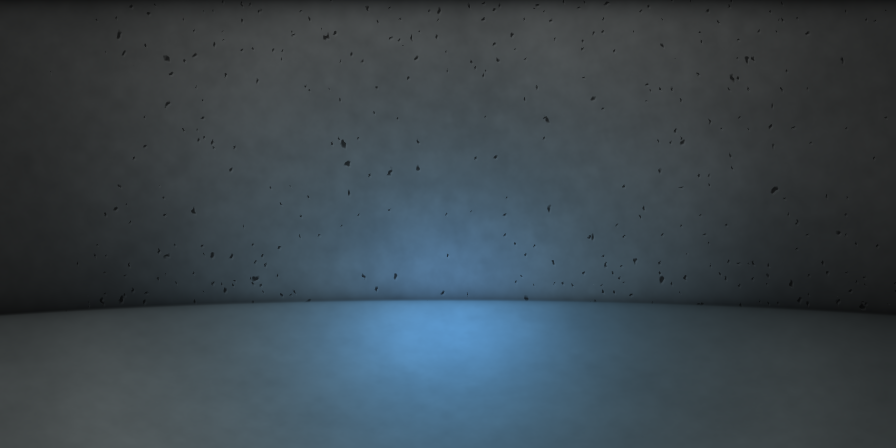
Reproduce this background procedurally as a Shadertoy shader.

```glsl
// Dim concrete wall above a curved studio floor, lit by a soft blue glow.

const vec3 WALL_GREY = vec3(0.292, 0.298, 0.295);
const vec3 FLOOR_LEFT = vec3(0.315, 0.335, 0.335);
const vec3 FLOOR_RIGHT = vec3(0.235, 0.255, 0.257);
const vec3 WIDE_GLOW = vec3(-0.035, 0.055, 0.120);
const vec3 WALL_CORE = vec3(0.045, 0.085, 0.150);
const vec3 FLOOR_CORE = vec3(0.095, 0.200, 0.320);
const float HORIZON = 0.331;     // floor height at the centre
const float HORIZON_DROP = 0.034; // fall of the floor edge at the sides
const float MOTTLE = 0.20;
const float GRAIN = 0.07;
const float PIT_DARKNESS = 0.58;

float hash(vec2 p) {
    return fract(sin(dot(p, vec2(127.1, 311.7))) * 43758.5453);
}

float noise(vec2 p) {
    vec2 i = floor(p), f = fract(p);
    f = f * f * (3.0 - 2.0 * f);
    return mix(mix(hash(i), hash(i + vec2(1, 0)), f.x),
               mix(hash(i + vec2(0, 1)), hash(i + vec2(1, 1)), f.x), f.y);
}

float fbm(vec2 p) {
    float sum = 0.0, amp = 0.5;
    for (int i = 0; i < 5; i++) {
        sum += amp * noise(p);
        p = mat2(1.6, 1.2, -1.2, 1.6) * p + 7.3;
        amp *= 0.5;
    }
    return sum;
}

float glow(vec2 p, vec2 centre, vec2 radius) {
    vec2 d = (p - centre) / radius;
    return exp(-dot(d, d));
}

// Ragged elliptical holes, at most one per grid cell
float pits(vec2 p, float scale, float density) {
    vec2 g = p * scale, cell = floor(g);
    float chance = hash(cell + scale);
    vec2 centre = 0.3 + 0.4 * vec2(hash(cell + 3.7), hash(cell + 9.1));
    vec2 d = fract(g) - centre;
    float angle = 0.4 + 1.8 * hash(cell + 5.3);
    float c = cos(angle), s = sin(angle);
    d = mat2(c, -s, s, c) * d;
    d += 0.12 * (vec2(noise(g * 7.0), noise(g * 7.0 + 31.0)) - 0.5);
    float size = mix(0.06, 0.17, hash(cell + 1.9));
    float dist = length(d * vec2(1.0, 1.9)) - size;
    float blur = 0.03 + scale / iResolution.y;
    return step(chance, density) * (1.0 - smoothstep(-blur, blur, dist));
}

vec3 wallColor(vec2 uv, vec2 p, float height) {
    float side = abs(uv.x - 0.5) * 2.0;
    float edge = smoothstep(0.25, 1.08, side);

    // Broad shading: sides, top edge, base and contact shadow
    float shade = 1.0 - 0.45 * edge;
    shade *= 1.0 - 0.55 * exp(-(1.0 - uv.y) / 0.025);
    shade *= 1.0 - 0.48 * smoothstep(0.15, 0.8, side) * exp(-height / 0.17);
    vec3 color = WALL_GREY * shade;
    color += WIDE_GLOW * glow(uv, vec2(0.5, 0.37), vec2(0.27, 0.37));
    color += WALL_CORE * glow(uv, vec2(0.5, 0.36), vec2(0.11, 0.17));
    color *= 1.0 - 0.36 * exp(-height / 0.018);

    // Stains and pits, denser near the top and the base
    float stain = fbm(p * vec2(4.0, 5.0)) - 0.48;
    float speckle = fbm(p * 34.0) - 0.48;
    color *= 1.0 + MOTTLE * stain + 2.0 * GRAIN * speckle;
    float bands = exp(-height / 0.09) + 0.6 * exp(-(1.0 - uv.y) / 0.13);
    float density = (0.05 + 0.22 * bands) * smoothstep(0.3, 0.6, fbm(p * 3.0 + 4.0));
    float holes = 0.0;
    for (int i = 0; i < 3; i++) {
        float scale = 20.0 + 13.0 * float(i);
        holes = max(holes, pits(p + 2.3 * float(i), scale, density));
        // Faint lit rim along the lower side of each hole
        color += 0.022 * pits(p + vec2(-0.003, 0.004) + 2.3 * float(i), scale, density);
    }
    return color * (1.0 - PIT_DARKNESS * holes);
}

vec3 floorColor(vec2 uv, vec2 p, float depth) {
    float side = abs(uv.x - 0.5) * 2.0;
    vec3 color = mix(FLOOR_LEFT, FLOOR_RIGHT, smoothstep(0.1, 0.95, uv.x));
    color *= 1.0 - 0.38 * smoothstep(0.1, 0.8, side) * exp(-depth / 0.09);
    color *= 1.0 - 0.16 * smoothstep(0.75, 1.0, side);
    color += WIDE_GLOW * glow(uv, vec2(0.5, 0.2), vec2(0.25, 0.45));
    color += FLOOR_CORE * glow(uv, vec2(0.5, 0.275), vec2(0.13, 0.13));
    color += 0.35 * FLOOR_CORE * glow(uv, vec2(0.49, 0.1), vec2(0.15, 0.2));
    color *= 1.0 - 0.22 * exp(-depth / 0.006);
    float wear = fbm(p * vec2(7.0, 14.0) + 11.0) - 0.48;
    float speckle = fbm(p * vec2(35.0, 55.0)) - 0.48;
    return color * (1.0 + 0.5 * MOTTLE * wear + GRAIN * speckle);
}

void mainImage(out vec4 fragColor, in vec2 fragCoord) {
    vec2 uv = fragCoord / iResolution.xy;
    vec2 p = fragCoord / iResolution.y;
    float x = 2.0 * uv.x - 1.0;
    float height = uv.y - (HORIZON - HORIZON_DROP * x * x);
    float blur = 0.002 + 1.0 / iResolution.y;

    vec3 wall = wallColor(uv, p, max(height, 0.0));
    vec3 ground = floorColor(uv, p, max(-height, 0.0));
    vec3 color = mix(ground, wall, smoothstep(-blur, blur, height));
    fragColor = vec4(clamp(color, 0.0, 1.0), 1.0);
}
```
